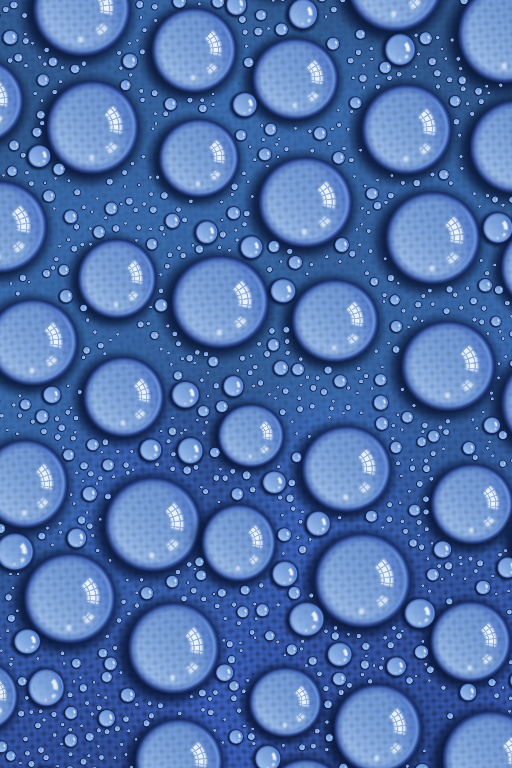
Write a WebGL 2 fragment shader that draws this texture.

```glsl
#version 300 es
precision highp float;
// Domed water drops of four sizes on a blue woven sheet, lit by a paned window.

#define SEED 7.0
#define MESH_PERIOD 0.0118
#define MESH_DEPTH 0.20
#define SHADOW_DEPTH 0.85
#define DROP_GAP 0.0022
#define STEEL vec3(0.20, 0.37, 0.60)
#define ROYAL vec3(0.22, 0.36, 0.71)
#define SKY vec3(0.45, 0.62, 0.88)
#define PALE vec3(0.73, 0.84, 0.97)
#define NAVY vec3(0.09, 0.18, 0.46)
#define INK vec3(0.03, 0.08, 0.21)

uniform vec2 u_resolution;
out vec4 fragColor;

// Cell size, smallest radius, largest radius
const vec3 LAYERS[4] = vec3[4](
    vec3(0.150, 0.041, 0.064), vec3(0.068, 0.008, 0.026),
    vec3(0.033, 0.0042, 0.010), vec3(0.017, 0.0020, 0.0042));

vec3 hash3(vec3 p) {
    p = fract(p * vec3(0.1031, 0.1030, 0.0973));
    p += dot(p, p.yxz + 33.33);
    return fract((p.xxy + p.yxx) * p.zyx);
}

float noise(vec2 p) {
    vec2 i = floor(p), f = fract(p);
    f = f * f * (3.0 - 2.0 * f);
    float a = hash3(vec3(i, SEED)).x, b = hash3(vec3(i + vec2(1, 0), SEED)).x;
    float c = hash3(vec3(i + vec2(0, 1), SEED)).x, d = hash3(vec3(i + 1.0, SEED)).x;
    return mix(mix(a, b, f.x), mix(c, d, f.x), f.y);
}

mat2 rotation(float a) {
    return mat2(cos(a), sin(a), -sin(a), cos(a));
}

// Centre and radius of the drop in a neighbouring cell of a staggered grid
vec3 dropNear(vec2 p, int layer, int n) {
    vec3 spec = LAYERS[layer];
    mat2 turn = rotation(0.33 + 0.7 * float(layer));
    vec2 g = turn * p / spec.x;
    float row = floor(g.y) + float(n / 3 - 1);
    float shift = 0.5 * mod(row, 2.0);
    vec2 cell = vec2(floor(g.x - shift) + float(n % 3 - 1), row);
    vec3 h = hash3(vec3(cell, SEED + 3.7 * float(layer)));
    float keep = hash3(vec3(cell, SEED + 40.3 + float(layer))).x;
    float r = mix(spec.y, spec.z, layer == 0 ? sqrt(h.z) : h.z * h.z);
    vec2 jitter = (h.xy - 0.5) * (1.0 - 2.0 * r / spec.x);
    vec2 centre = (cell + 0.5 + vec2(shift, 0.0) + jitter) * spec.x;
    return vec3(centre * turn, keep < 0.93 ? r : -1.0);
}

// Free distance from a point to all drops of larger layers
float clearance(vec2 c, int layer) {
    float free = 1.0;
    for (int l = 0; l < layer; l++)
        for (int n = 0; n < 9; n++) {
            vec3 drop = dropNear(c, l, n);
            if (drop.z > 0.0) free = min(free, distance(c, drop.xy) - drop.z);
        }
    return free;
}

float softBox(vec2 p, vec2 halfSize, float blur) {
    vec2 m = 1.0 - smoothstep(-blur, blur, abs(p) - halfSize);
    return m.x * m.y;
}

float meshWeave(vec2 p) {
    vec2 q = rotation(0.72) * p + 0.003 * vec2(noise(p * 45.0), noise(p * 45.0 + 9.0));
    vec2 s = sin(q * 6.2832 / MESH_PERIOD);
    return 0.5 + 0.5 * s.x * s.y + 0.2 * (s.x + s.y);
}

vec3 sheet(vec2 p, float weave) {
    float low = 1.0 - smoothstep(0.12, 0.58, p.y + 0.25 * (noise(p * 5.0) - 0.5));
    vec3 col = mix(STEEL, ROYAL * 0.93, low);
    col *= 0.86 + 0.28 * noise(p * 7.0 + 3.0);
    col *= 1.0 - MESH_DEPTH * mix(0.35, 1.3, low) * (weave - 0.4);
    return col * (0.96 + 0.08 * noise(p * 260.0));
}

// Dome shading; q is the position in drop radii
vec3 dome(vec2 q, float r, float weave, float blur) {
    float d = length(q);
    float glow = clamp(0.5 + 0.55 * dot(q, vec2(-0.55, -0.6)), 0.0, 1.0);
    vec3 col = mix(SKY * 0.93, PALE, 0.75 * glow * glow);
    col = mix(col, ROYAL * 1.08, 0.5 * smoothstep(0.3, 1.0, q.x + 0.25 * q.y));
    col *= 1.03 - 0.10 * weave * smoothstep(0.01, 0.04, r);
    col = mix(col, ROYAL, 0.6 * smoothstep(0.76, 0.93, d));
    float arc = smoothstep(0.80, 0.88, d) * (1.0 - smoothstep(0.89, 0.96, d));
    col = mix(col, SKY, 0.7 * arc * smoothstep(0.0, 0.7, q.x - 0.3 * q.y));
    col = mix(col, mix(NAVY, INK, 0.3), 0.9 * smoothstep(0.88, 1.0, d));

    // Window reflections bent along the dome
    vec2 bent = vec2(d, 0.55 * atan(q.y, q.x + 1e-5));
    vec2 bars = smoothstep(0.05, 0.17, abs(fract(bent * vec2(8.0, 7.5)) - 0.5));
    float panes = mix(1.0, 0.35 + 0.65 * bars.x * bars.y, smoothstep(0.018, 0.04, r));
    float edge = 0.025 + blur;
    float shine = softBox(bent - vec2(0.50, 0.17), vec2(0.125, 0.29), edge) * panes;
    shine += 0.8 * softBox(bent - vec2(0.60, -0.46), vec2(0.09, 0.10), edge) * panes;
    shine += 0.7 * softBox(q - vec2(-0.03, -0.66), vec2(0.05, 0.06), edge);
    return mix(col, vec3(0.95, 0.98, 1.0), 0.92 * min(shine, 1.0));
}

void main() {
    vec2 p = gl_FragCoord.xy / u_resolution.y;
    float pixel = 1.0 / u_resolution.y;
    float weave = meshWeave(p);
    vec3 col = sheet(p, weave);
    for (int layer = 0; layer < 4; layer++)
        for (int n = 0; n < 9; n++) {
            vec3 drop = dropNear(p, layer, n);
            if (distance(p, drop.xy) > 1.5 * drop.z) continue;
            float r = min(drop.z, clearance(drop.xy, layer) - DROP_GAP);
            if (r < LAYERS[layer].y) continue;
            vec2 q = (p - drop.xy) / r;
            q.y *= 1.0 + 0.10 * (hash3(vec3(drop.xy * 91.0, SEED)).x - 0.4);
            float blur = pixel / r;
            float shade = 1.0 - smoothstep(0.92, 1.32, length(q + vec2(0.09, 0.07)));
            col = mix(col, INK, SHADOW_DEPTH * shade);
            float cover = 1.0 - smoothstep(1.0 - blur, 1.0 + blur, length(q));
            col = mix(col, dome(q, r, weave, blur), cover);
        }
    fragColor = vec4(col, 1.0);
}
```
